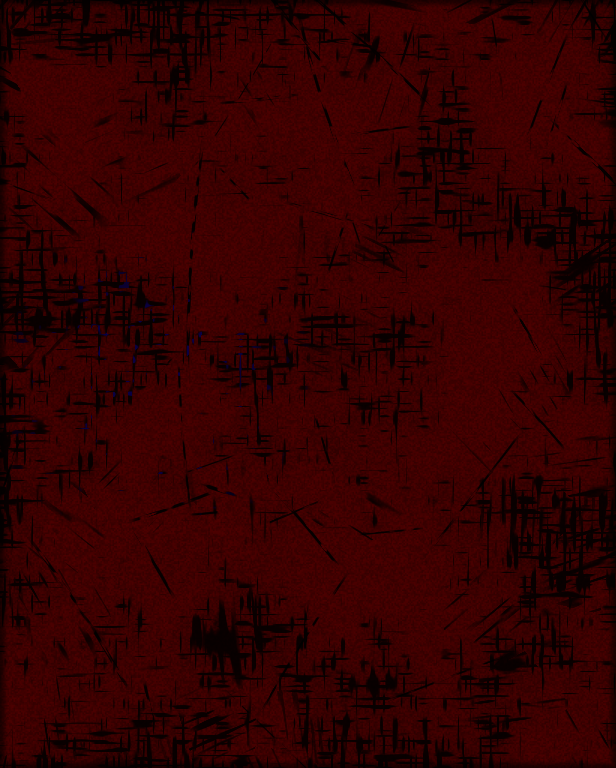
Give the GLSL for this texture, as a Shadertoy shader.

```glsl
const float BASE_RED = 0.256;
const float GRAIN_AMOUNT = 0.052;
const float GRAIN_SCALE = 512.0;
const float WEAR_SHADE = 0.05;
const float HATCH_DEPTH = 0.85;
const float PATCH_SCALE = 8.5;
const float SCRATCH_DEPTH = 0.92;
const int SCRATCH_COUNT = 44;
const vec2 THREAD_SCALE = vec2(38.0, 310.0);
const vec2 STROKE_SCALE = vec2(22.0, 210.0);
const vec2 INK_CENTER = vec2(0.2, 0.5);
const vec3 INK_BLUE = vec3(0.04, 0.0, 0.26);

float hash(vec2 p) {
    vec3 q = fract(p.xyx * vec3(0.1031, 0.1030, 0.0973));
    q += dot(q, q.yzx + 33.33);
    return fract((q.x + q.y) * q.z);
}

vec2 turn(vec2 p, float angle) {
    float c = cos(angle), s = sin(angle);
    return vec2(c * p.x + s * p.y, c * p.y - s * p.x);
}

float valueNoise(vec2 p) {
    vec2 i = floor(p), f = fract(p);
    f = f * f * (3.0 - 2.0 * f);
    float low = mix(hash(i), hash(i + vec2(1, 0)), f.x);
    float high = mix(hash(i + vec2(0, 1)), hash(i + vec2(1, 1)), f.x);
    return mix(low, high, f.y);
}

float layeredSines(vec2 p) {
    float sum = 0.0, amp = 0.42;
    for (int i = 0; i < 5; i++) {
        p = turn(p, 1.9) + 2.3;
        sum += amp * sin(p.x + 1.4 * sin(p.y));
        p *= 1.75;
        amp *= 0.68;
    }
    return 0.5 + 0.5 * sum;
}

// Cellular noise: distance to the nearest seed, then two random values of it
vec3 cellular(vec2 p) {
    vec2 home = floor(p);
    vec3 nearest = vec3(9.0, 0.0, 0.0);
    for (int y = -1; y <= 1; y++)
    for (int x = -1; x <= 1; x++) {
        vec2 id = home + vec2(x, y);
        vec2 seed = id + vec2(hash(id + 3.7), hash(id + 51.3));
        float d = length(p - seed);
        if (d < nearest.x) nearest = vec3(d, hash(id + 17.1), hash(id + 83.9));
    }
    return nearest;
}

// Thin broken strokes along x; more wear lets more of them through
float strokes(vec2 p, vec2 scale, float wear) {
    float cut = mix(0.93, 0.52, wear);
    return smoothstep(cut, cut + 0.2, valueNoise(p * scale));
}

// Long, slightly bent scratches with ragged gaps
float scratches(vec2 p, vec2 size) {
    float soft = 0.7 / iResolution.y, mark = 0.0;
    for (int i = 0; i < SCRATCH_COUNT; i++) {
        vec2 key = vec2(float(i) * 7.3 + 1.0, 11.0);
        vec2 middle = size * vec2(hash(key), hash(key + 5.0));
        float spread = hash(key + 9.0) - 0.5;
        float angle = i % 3 == 0 ? 0.9 * spread : 1.57 + 1.7 * spread;
        float reach = mix(0.03, 0.17, pow(hash(key + 14.0), 2.0));
        float width = mix(0.0006, 0.0024, hash(key + 21.0));
        vec2 q = turn(p - middle, angle);
        q.y += (hash(key + 27.0) - 0.5) * 0.8 * q.x * q.x;
        float line = 1.0 - smoothstep(width - soft, width + soft, abs(q.y));
        line *= 1.0 - smoothstep(0.7, 1.0, abs(q.x) / reach);
        line *= smoothstep(0.3, 0.6, valueNoise(vec2(q.x * 85.0 + key.x, q.y * 350.0)));
        mark = max(mark, line);
    }
    return mark;
}

void mainImage(out vec4 fragColor, in vec2 fragCoord) {
    vec2 p = fragCoord / iResolution.y;
    vec2 size = vec2(iResolution.x / iResolution.y, 1.0);

    // Uneven wear, heavier toward the border
    vec2 inset = min(p, size - p);
    float border = exp(-min(inset.x, inset.y) * 16.0);
    float wear = smoothstep(0.2, 1.05, layeredSines(p * 13.0) + 0.28 * border);

    // Woven threads in both directions
    float hatch = strokes(p, THREAD_SCALE, wear);
    hatch = max(hatch, strokes(p.yx + 4.1, THREAD_SCALE, wear));

    // Patches scraped in a direction of their own
    vec3 patchCell = cellular(p * PATCH_SCALE);
    float scraped = smoothstep(0.45, 0.6, patchCell.z) * (1.0 - smoothstep(0.4, 0.75, patchCell.x));
    vec2 along = turn(p, (patchCell.y - 0.5) * 3.14);
    hatch = max(hatch, scraped * strokes(along + 9.0, STROKE_SCALE, 0.25 + 0.6 * wear));

    float scratch = scratches(p, size);

    // Fine cloth grain under the marks
    float grain = valueNoise(p * GRAIN_SCALE - 0.5) * 2.0 - 1.0;
    float red = BASE_RED + GRAIN_AMOUNT * grain - WEAR_SHADE * wear;
    red *= (1.0 - HATCH_DEPTH * hatch) * (1.0 - SCRATCH_DEPTH * scratch);
    red *= mix(0.45, 1.0, smoothstep(0.0, 0.012, min(inset.x, inset.y)));
    vec3 color = vec3(red, 0.0, 0.0);

    // Rare blue flecks inside the dark marks
    float inkZone = 1.0 - smoothstep(0.08, 0.24, length(p - INK_CENTER));
    float fleck = smoothstep(0.74, 0.86, valueNoise(p * 115.0 + 31.0));
    color = mix(color, INK_BLUE, inkZone * fleck * smoothstep(0.4, 0.8, max(hatch, scratch)));

    fragColor = vec4(color, 1.0);
}
```
